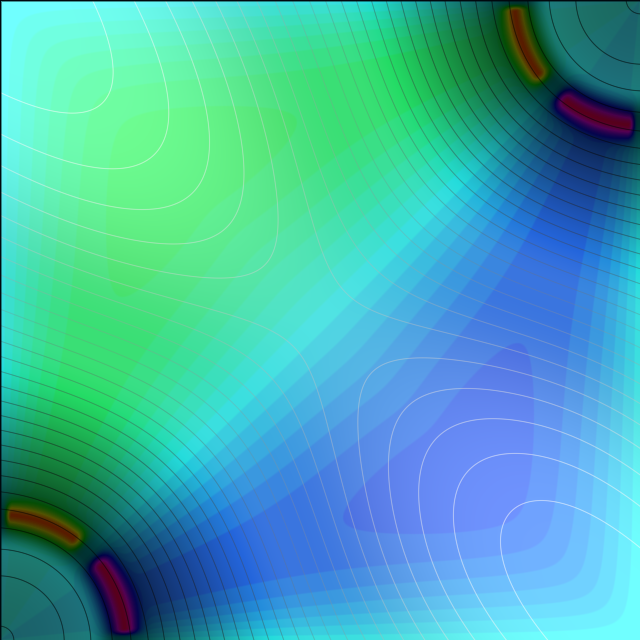
This background is drawn by a Shadertoy shader. Its source:

```glsl
// Banded hue field with contour lines: green and blue lobes between two dark corner wells.
const float PI = 3.14159265;

vec3 hslToRgb(float hue, float saturation, float lightness) {
    vec3 pure = clamp(abs(mod(6.0 * hue + vec3(0.0, 4.0, 2.0), 6.0) - 3.0) - 1.0, 0.0, 1.0);
    return lightness + saturation * (pure - 0.5) * (1.0 - abs(2.0 * lightness - 1.0));
}

// Saddle surface: high at upper left and lower right, low in the other corners
float surfaceHeight(vec2 p) {
    float saddle = cos(PI * p.x) * cos(PI * p.y);
    float bulge = sin(PI * p.x) * sin(PI * p.y);
    float upperLeft = max(1.0 - p.x - p.y, 0.0);
    return saddle + 0.43 * bulge * (1.0 + saddle) * (1.0 - 0.55 * upperLeft * upperLeft);
}

// Rounds to whole steps, with a soft edge about one pixel wide
float softSteps(float v) {
    float base = floor(v);
    float blur = clamp(fwidth(v), 0.001, 0.5);
    return base + smoothstep(0.5 - blur, 0.5 + blur, v - base);
}

void mainImage(out vec4 fragColor, in vec2 fragCoord) {
    vec2 uv = fragCoord / iResolution.xy;
    vec2 p = vec2(uv.x, 1.0 - uv.y);
    float height = surfaceHeight(p);

    // Distance to the nearer well, and the ring around it
    float well = min(length(uv), length(1.0 - uv));
    float ring = exp(-pow((well - 0.196) / 0.019, 2.0));
    float rim = exp(-pow((well - 0.196) / 0.036, 2.0));
    float inside = 1.0 - smoothstep(0.14, 0.185, well);

    // Signed lobe: zero on the borders and on the rising diagonal
    float across = p.x - p.y;
    float span = max(1.0 - sqrt(across * across + 0.002), 0.004);
    float lobe = sin(PI * clamp((1.0 - p.x - p.y) / span, -1.0, 1.0));
    float capsule = ring * smoothstep(0.1, 0.5, abs(lobe));

    // Hue swing in degrees, strongest on the ring
    float swing = mix(38.8 + 7.6 * exp(-12.0 * across * across), 6.0, inside);
    swing = mix(swing * lobe, 160.0 * sign(lobe), capsule);
    float hue = 0.5 - softSteps(swing / 6.43) * 6.43 / 360.0;

    // Shade follows the height, with a dim teal floor in the wells
    float lightness = 0.55 * smoothstep(-1.25, 0.0, height)
                    + 0.17 * smoothstep(0.1, 1.0, height) + 0.2 * inside;
    lightness = lightness * (1.0 - 0.35 * rim) + 0.07 * capsule;
    float saturation = mix(0.72, 1.0, smoothstep(0.4, 1.0, height));
    saturation = mix(mix(saturation, 0.6, inside), 1.0, rim);
    vec3 color = hslToRgb(hue, saturation, lightness);

    // Logarithmic contour lines, dark in the wells and white on the peaks
    float level = log(2.4 + height) / 0.0329 - 0.28;
    float slope = max(length(vec2(dFdx(level), dFdy(level))) * iResolution.y, 0.01);
    float lineDistance = abs(fract(level + 0.5) - 0.5) / slope;
    float pixel = 1.0 / iResolution.y;
    float line = 1.0 - smoothstep(0.0, 0.0002 + pixel, lineDistance);
    float tone = smoothstep(-0.9, 1.0, height);
    color = mix(color, vec3(tone), line * mix(0.24, 0.5, abs(2.0 * tone - 1.0)));

    // Thin dark frame along the top and left
    float frame = 1.0 - smoothstep(0.0015, 0.0015 + pixel, min(p.x, p.y));
    fragColor = vec4(mix(color, vec3(0.0, 0.03, 0.05), frame), 1.0);
}
```
